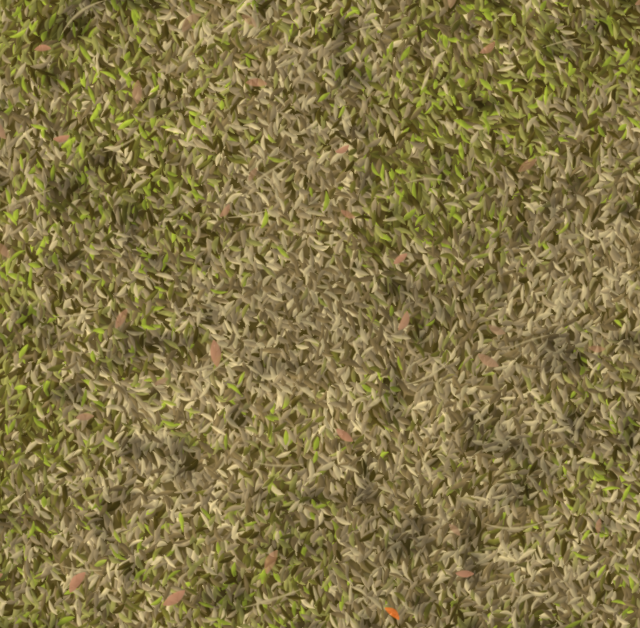
A Shadertoy shader for this texture:

```glsl
// Sunlit lawn of short mixed grass: layers of jittered, tapered blades over
// dark soil. Noise fields drive green and dry patches, lean and light, with
// a few long pale straws and fallen pink or orange leaves strewn on top.

const vec3 TAN    = vec3(0.57, 0.50, 0.36);
const vec3 EARTH  = vec3(0.46, 0.39, 0.25);
const vec3 STRAW  = vec3(0.73, 0.66, 0.48);
const vec3 GRASS  = vec3(0.55, 0.53, 0.28);
const vec3 OLIVE  = vec3(0.39, 0.37, 0.15);
const vec3 SHADE  = vec3(0.27, 0.23, 0.08);
const vec3 LIME   = vec3(0.57, 0.62, 0.20);
const vec3 PINK   = vec3(0.74, 0.51, 0.39);
const vec3 ORANGE = vec3(0.96, 0.45, 0.16);

const int   LAYERS      = 6;
const float BLADE_CELL  = 0.021;
const vec2  BLADE_SIZE  = vec2(0.0175, 0.0042); // half length, half width
const float STRAW_CELL  = 0.19;
const vec2  STRAW_SIZE  = vec2(0.055, 0.0027);
const float LEAF_CELL   = 0.125;
const vec2  LEAF_SIZE   = vec2(0.023, 0.0085);
const float SOFTNESS    = 0.0021;
const float GREEN_SHARE = 0.38;
const float UPRIGHT     = 1.5708;

float hash(vec2 p) {
    return fract(sin(dot(p, vec2(127.1, 311.7))) * 43758.5453);
}

float noise(vec2 p) {
    vec2 i = floor(p), f = fract(p);
    f = f * f * (3.0 - 2.0 * f);
    return mix(mix(hash(i), hash(i + vec2(1, 0)), f.x),
               mix(hash(i + vec2(0, 1)), hash(i + vec2(1, 1)), f.x), f.y);
}

// Bent, pointed sliver: x is its coverage, y runs across it from -1 to 1.
vec2 sliver(vec2 p, float angle, vec2 size, float bend) {
    float c = cos(angle), s = sin(angle);
    p = vec2(c * p.x + s * p.y, c * p.y - s * p.x);
    float t = p.x / size.x;
    p.y += bend * size.x * (t * t - 0.4);
    float d = abs(p.y) - size.y * (1.0 - t * t);
    float cover = 1.0 - smoothstep(-SOFTNESS, SOFTNESS, d);
    cover *= 1.0 - smoothstep(0.9, 1.0, abs(t));
    return vec2(cover, clamp(p.y / size.y, -1.0, 1.0));
}

// Blade colour: green or dry by patch, then a tone by its share.
vec3 bladeColour(vec2 id, float green) {
    float tone = hash(id + 3.7);
    vec3 dry = tone < 0.40 ? TAN : tone < 0.70 ? EARTH : STRAW;
    vec3 fresh = tone < 0.36 ? GRASS : tone < 0.50 ? LIME
               : tone < 0.78 ? OLIVE : SHADE;
    float pick = smoothstep(-0.08, 0.08, green - hash(id + 8.3));
    return mix(dry, fresh, pick) * mix(0.88, 1.14, hash(id + 5.9));
}

void addBlades(inout vec3 col, vec2 p, float layer, float green, float lean) {
    vec2 q = p / BLADE_CELL + layer * vec2(17.37, 9.61);
    for (int j = -1; j <= 1; j++)
    for (int i = -1; i <= 1; i++) {
        vec2 cell = floor(q) + vec2(i, j);
        vec2 id = cell + layer * 41.3;
        vec2 centre = cell + vec2(hash(id), hash(id + 1.3));
        float angle = UPRIGHT + lean + 2.5 * (hash(id + 2.1) - 0.5);
        vec2 size = BLADE_SIZE * vec2(mix(0.5, 1.0, hash(id + 4.4)),
                                      mix(0.6, 1.1, hash(id + 6.2)));
        vec2 b = sliver((q - centre) * BLADE_CELL, angle, size,
                        0.6 * (hash(id + 7.5) - 0.5));
        vec3 tint = bladeColour(id, green) * (1.0 + 0.17 * b.y);
        col = mix(col, tint, 0.95 * b.x);
    }
}

// Sparse litter: long straws or short leaves, one per chosen cell.
void addLitter(inout vec3 col, vec2 p, float cellSize, vec2 size, bool leaf) {
    vec2 q = p / cellSize + (leaf ? 5.3 : 12.8);
    for (int j = -1; j <= 1; j++)
    for (int i = -1; i <= 1; i++) {
        vec2 id = floor(q) + vec2(i, j);
        vec2 centre = id + vec2(hash(id + 21.1), hash(id + 22.7));
        float spread = leaf ? 3.1 : 1.5;
        float angle = (leaf ? UPRIGHT : 0.4) + spread * (hash(id + 23.9) - 0.5);
        vec2 b = sliver((q - centre) * cellSize, angle,
                        size * mix(0.55, 1.0, hash(id + 24.5)),
                        0.5 * (hash(id + 25.3) - 0.5));
        float kind = hash(id + 26.8);
        vec3 tint = !leaf ? STRAW : kind < 0.09 ? ORANGE
                  : mix(PINK, TAN, 0.6 * hash(id + 27.4));
        float present = step(hash(id + 28.6), 0.48);
        float strength = present * mix(0.55, 0.95, hash(id + 29.2));
        col = mix(col, tint * (1.0 + 0.1 * b.y), strength * b.x);
    }
}

void mainImage(out vec4 fragColor, in vec2 fragCoord) {
    vec2 p = fragCoord / iResolution.y;

    // Patches: greener towards the upper left, drier below
    float patches = 0.6 * noise(p * 4.3 + 2.0) + 0.4 * noise(p * 13.0 + 7.0);
    float green = GREEN_SHARE + 1.1 * (patches - 0.5)
                + 0.38 * (p.y - 0.5) - 0.18 * (p.x - 0.5);
    green = clamp(green, 0.04, 0.85);
    float lean = 1.3 * (noise(p * 5.0 + 31.0) - 0.5);

    // Soil, then blades from the bottom up
    vec3 col = mix(SHADE, EARTH, 0.7 * noise(p * 60.0));
    for (int k = 0; k < LAYERS; k++)
        addBlades(col, p, float(k), green, lean);

    // Hollows, broad light and fine grain
    float hollow = smoothstep(0.62, 0.95, noise(p * 24.0 + 11.0));
    col *= 1.0 - 0.27 * hollow;
    col *= 0.95 + 0.16 * noise(p * 6.0 + 19.0);
    col *= 0.92 + 0.16 * noise(p * 150.0);

    addLitter(col, p, STRAW_CELL, STRAW_SIZE, false);
    addLitter(col, p, LEAF_CELL, LEAF_SIZE, true);
    fragColor = vec4(clamp(col, 0.0, 1.0), 1.0);
}
```
